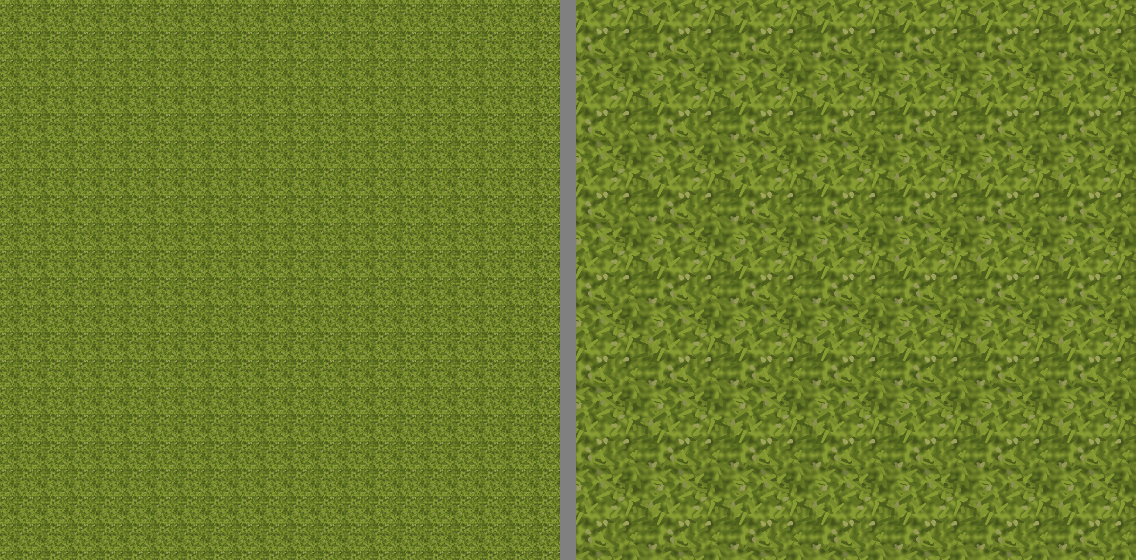
Left, the full canvas; right, a detail of the centre.
A WebGL 2 fragment shader for this texture:

```glsl
#version 300 es
precision highp float;

uniform vec2 u_resolution;
out vec4 fragColor;

const float REPEATS = 20.48;
const int BLADES = 100;
const int FLECKS = 14;
const float TAU = 6.2831853;

const vec3 DEEP = vec3(0.27, 0.33, 0.105);
const vec3 SHADE = vec3(0.35, 0.43, 0.125);
const vec3 MID = vec3(0.43, 0.50, 0.16);
const vec3 LIGHT = vec3(0.53, 0.61, 0.20);
const vec3 DULL = vec3(0.46, 0.48, 0.27);
const vec3 STRAW = vec3(0.63, 0.65, 0.37);

vec2 hash2(vec2 p) {
    vec3 q = fract(p.xyx * vec3(0.1031, 0.1030, 0.0973));
    q += dot(q, q.yzx + 33.33);
    return fract((q.xx + q.yz) * q.zy);
}

float cornerSlope(vec2 cell, vec2 offset, float period, float seed) {
    float angle = TAU * hash2(mod(cell, period) + seed).x;
    return dot(vec2(cos(angle), sin(angle)), offset);
}

// Gradient noise that wraps every period cells
float gradientNoise(vec2 p, float period, float seed) {
    vec2 i = floor(p), f = fract(p);
    vec2 w = f * f * f * (f * (f * 6.0 - 15.0) + 10.0);
    vec2 e = vec2(1.0, 0.0);
    float low = mix(cornerSlope(i, f, period, seed),
                    cornerSlope(i + e.xy, f - e.xy, period, seed), w.x);
    float high = mix(cornerSlope(i + e.yx, f - e.yx, period, seed),
                     cornerSlope(i + e.xx, f - e.xx, period, seed), w.x);
    return mix(low, high, w.y);
}

// Dark to bright grass, tone from 0 to 1
vec3 grassColor(float tone) {
    float t = clamp(tone, 0.0, 1.0) * 3.0;
    vec3 color = mix(DEEP, SHADE, clamp(t, 0.0, 1.0));
    color = mix(color, MID, clamp(t - 1.0, 0.0, 1.0));
    return mix(color, LIGHT, clamp(t - 2.0, 0.0, 1.0));
}

// Coverage of a tapered stroke, wrapped across tile borders
float stroke(vec2 p, vec2 center, float angle, float halfLength, float halfWidth, float soft) {
    vec2 d = fract(p - center + 0.5) - 0.5;
    vec2 dir = vec2(cos(angle), sin(angle));
    float along = clamp(dot(d, dir), -halfLength, halfLength);
    float width = halfWidth * (1.0 - 0.3 * along / halfLength);
    return 1.0 - smoothstep(-soft, soft, length(d - dir * along) - width);
}

// Soft darker bands through the middle of each tile
float bandTone(vec2 p) {
    vec2 bands = cos(TAU * (p - vec2(0.52, 0.45)));
    return -0.06 * bands.x - 0.06 * bands.y;
}

vec3 addBlades(vec3 color, vec2 p, float band, float soft) {
    for (int i = 0; i < BLADES; i++) {
        float id = float(i);
        vec2 center = hash2(vec2(id, 11.0));
        vec2 shape = hash2(vec2(id, 47.0));
        float tone = 0.04 + 1.15 * hash2(vec2(id, 83.0)).x + band;
        float cover = stroke(p, center, TAU * shape.x, mix(0.03, 0.085, shape.y), 0.019, soft);
        color = mix(color, grassColor(tone), cover);
    }
    return color;
}

vec3 addFlecks(vec3 color, vec2 p, float soft) {
    for (int i = 0; i < FLECKS; i++) {
        vec2 center = hash2(vec2(float(i), 131.0));
        vec2 look = hash2(vec2(float(i), 173.0));
        float cover = stroke(p, center, TAU * look.x, 0.018, 0.022, soft);
        color = mix(color, mix(DULL, STRAW, look.y), cover);
    }
    return color;
}

void main() {
    // Tiles start at the upper left corner
    vec2 uv = gl_FragCoord.xy / u_resolution;
    vec2 p = vec2(uv.x, 1.0 - uv.y) * REPEATS;
    float soft = 0.4 * REPEATS / min(u_resolution.x, u_resolution.y);

    // Mottled ground
    vec2 tile = fract(p);
    float band = bandTone(tile);
    float mottle = gradientNoise(tile * 12.0, 12.0, 5.0)
                 + 0.3 * gradientNoise(tile * 6.0, 6.0, 29.0);
    vec3 color = grassColor(0.56 + 1.2 * mottle + band);

    // Blades and dry flecks
    color = addBlades(color, tile, band, soft);
    color = addFlecks(color, tile, soft);
    fragColor = vec4(color, 1.0);
}
```
